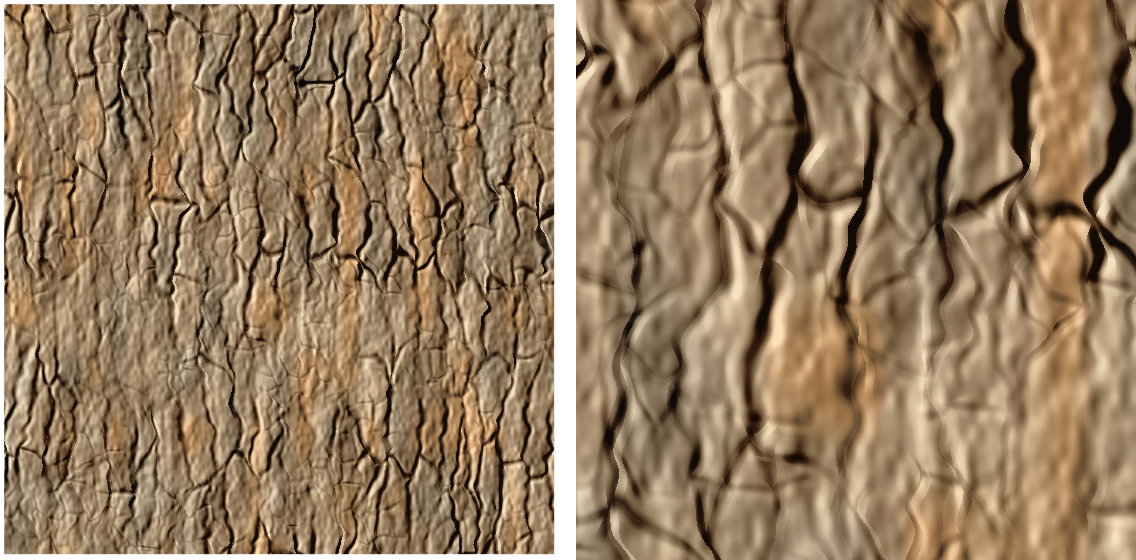
Left, the full canvas; right, a detail of the centre.
Reproduce this texture procedurally as a WebGL 1 fragment shader.

```glsl
precision highp float;
// Rough tree bark: upright overlapping plates, dark cracks and side light, in a thin white margin.
uniform vec2 u_resolution;

const vec3 CRACK_BROWN = vec3(0.20, 0.11, 0.05);
const vec3 SHADE_BROWN = vec3(0.40, 0.30, 0.19);
const vec3 BARK_BROWN  = vec3(0.53, 0.43, 0.31);
const vec3 BARK_TAN    = vec3(0.65, 0.55, 0.43);
const vec3 LIT_TAN     = vec3(0.80, 0.70, 0.57);
const vec3 GLINT       = vec3(0.96, 0.88, 0.75);
const vec3 WARM_TINT   = vec3(0.07, 0.00, -0.06);
const vec3 COOL_TINT   = vec3(-0.03, 0.00, 0.02);

const float PLATE_COLUMNS = 22.0;   // plates across the canvas
const float PLATE_ASPECT  = 3.6;    // plate height over width
const float FLAKE_COLUMNS = 40.0;   // small flakes inside the plates
const float FLAKE_ASPECT  = 2.0;
const float PLATE_RELIEF  = 0.26;
const float FLAKE_RELIEF  = 0.10;
const float LIGHT_GAIN    = 1.9;
const vec2  TO_LIGHT      = vec2(-0.0050, 0.0034);
const float BASE_TONE     = 0.66;
const vec2  MARGIN_LOW    = vec2(0.007, 0.010);
const vec2  MARGIN_HIGH   = vec2(0.990, 0.993);

vec2 hash2(vec2 p) {
  vec3 a = fract(vec3(p.xyx) * vec3(0.1031, 0.1030, 0.0973));
  a += dot(a, a.yzx + 33.33);
  return fract((a.xx + a.yz) * a.zy);
}

float noise(vec2 p) {
  vec2 i = floor(p), f = fract(p);
  f = f * f * (3.0 - 2.0 * f);
  float low  = mix(hash2(i).x, hash2(i + vec2(1.0, 0.0)).x, f.x);
  float high = mix(hash2(i + vec2(0.0, 1.0)).x, hash2(i + 1.0).x, f.x);
  return mix(low, high, f.y);
}

// Fibrous grain, stretched upright
float grain(vec2 p) {
  return 0.50 * noise(p * vec2(40.0, 16.0))
       + 0.30 * noise(p * vec2(85.0, 40.0) + 17.0)
       + 0.20 * noise(p * vec2(165.0, 95.0) + 41.0);
}

// Bends the plate borders, from broad sway to fine jags
vec2 warp(vec2 p) {
  p.x += 0.045 * (noise(p * vec2(4.0, 5.0) + 3.0) - 0.5);
  p.x += 0.018 * (noise(p * vec2(18.0, 22.0) + 9.0) - 0.5);
  p.x += 0.010 * (noise(p * vec2(55.0, 60.0) + 27.0) - 0.5);
  p.y += 0.030 * (noise(p * vec2(38.0, 24.0) + 51.0) - 0.5);
  return p;
}

// Stretched cells: x = distance to the border in column widths, y = random value of the cell
vec2 plates(vec2 p, float columns, float aspect) {
  vec2 q = p * vec2(columns, columns / aspect);
  vec2 cell = floor(q), f = fract(q);
  vec2 nearest = vec2(0.0), second = vec2(1.0), id = cell;
  float d1 = 9.0, d2 = 9.0;
  for (int y = -1; y <= 1; y++) {
    for (int x = -1; x <= 1; x++) {
      vec2 g = vec2(float(x), float(y));
      vec2 jitter = (hash2(cell + g + columns) - 0.5) * vec2(0.65, 0.95);
      vec2 r = g + 0.5 + jitter - f;
      float d = dot(r, r);
      if (d < d1) {
        d2 = d1; second = nearest;
        d1 = d; nearest = r; id = cell + g;
      } else if (d < d2) {
        d2 = d; second = r;
      }
    }
  }
  vec2 slope = 2.0 * (nearest - second) * vec2(1.0, 1.0 / aspect);
  return vec2((d2 - d1) / max(length(slope), 0.05), hash2(id + 71.0).y);
}

// x = height, y = depth of crack, z = random value of the plate
vec3 bark(vec2 p) {
  vec2 w = warp(p);
  vec2 plate = plates(w, PLATE_COLUMNS, PLATE_ASPECT);
  vec2 flake = plates(w + 0.37, FLAKE_COLUMNS, FLAKE_ASPECT);
  float strength = mix(0.35, 1.15, smoothstep(0.25, 0.70, noise(p * vec2(13.0, 9.0) + 5.0)));
  float flaking = smoothstep(0.35, 0.75, noise(p * vec2(16.0, 12.0) + 63.0));
  float rise = smoothstep(0.0, 0.24, plate.x) * strength;
  float flakeRise = smoothstep(0.0, 0.26, flake.x) * flaking;
  float height = PLATE_RELIEF * rise + FLAKE_RELIEF * flakeRise
               + 0.05 * plate.y + grain(p);
  float crack = (1.0 - smoothstep(0.02, 0.15, plate.x)) * strength
              + 0.35 * (1.0 - smoothstep(0.02, 0.16, flake.x)) * flaking;
  return vec3(height, crack, plate.y);
}

vec3 barkColor(float t) {
  vec3 c = mix(CRACK_BROWN * 0.35, CRACK_BROWN, smoothstep(-0.25, 0.0, t));
  c = mix(c, SHADE_BROWN, clamp(t * 4.0, 0.0, 1.0));
  c = mix(c, BARK_BROWN, clamp(t * 4.0 - 1.0, 0.0, 1.0));
  c = mix(c, BARK_TAN, clamp(t * 4.0 - 2.0, 0.0, 1.0));
  c = mix(c, LIT_TAN, clamp(t * 4.0 - 3.0, 0.0, 1.0));
  return mix(c, GLINT, clamp(t * 2.5 - 2.5, 0.0, 1.0));
}

void main() {
  vec2 p = gl_FragCoord.xy / u_resolution;
  vec3 here = bark(p);
  float light = here.x - bark(p + TO_LIGHT).x;

  // Tone: relief light, cracks, streaks and a few deep pits
  float streak = noise(p * vec2(26.0, 5.0) + 13.0) - 0.5;
  float pit = smoothstep(0.74, 0.88, noise(p * vec2(9.0, 8.0) + 37.0));
  float tone = BASE_TONE + LIGHT_GAIN * light - (0.42 + 0.35 * pit) * here.y;
  tone += 0.28 * streak + 0.16 * (here.z - 0.5) + 0.35 * (grain(p + 0.21) - 0.5);

  // Warm and grey patches
  float hue = noise(p * vec2(24.0, 9.0) + 83.0);
  vec3 color = barkColor(tone);
  color += WARM_TINT * smoothstep(0.60, 0.95, hue) * smoothstep(0.2, 0.6, tone);
  color += COOL_TINT * smoothstep(0.45, 0.10, hue);

  // White margin
  vec2 inside = min(p - MARGIN_LOW, MARGIN_HIGH - p);
  float cover = smoothstep(-0.001, 0.002, min(inside.x, inside.y));
  gl_FragColor = vec4(mix(vec3(1.0), color, cover), 1.0);
}
```
